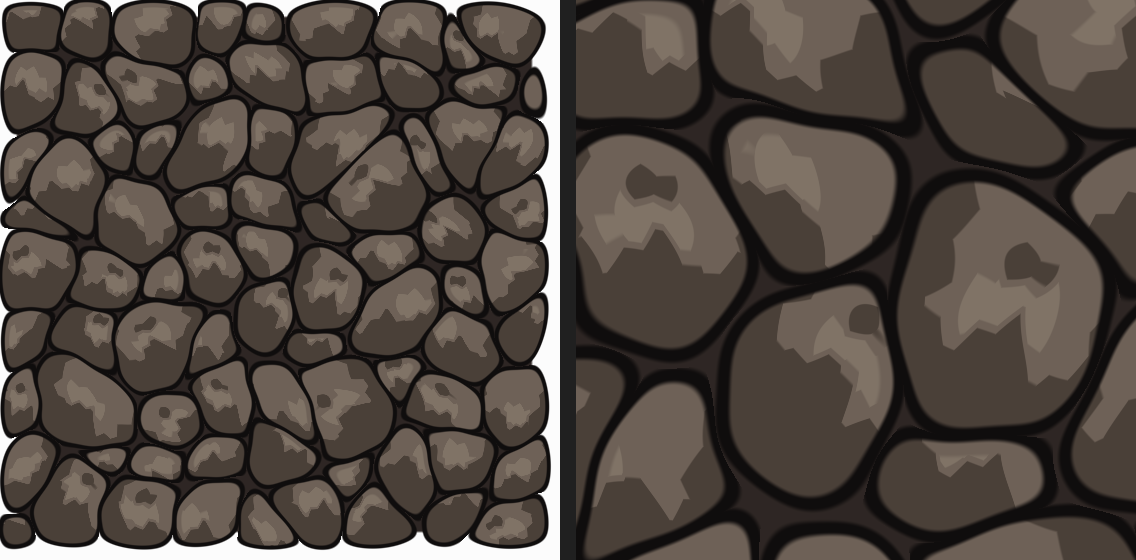
Left: the whole. Right: its middle third, enlarged.
A WebGL 1 fragment shader for this texture:

```glsl
precision highp float;
// Draws a cartoon dry-stone wall: rounded brown stones with inked outlines on white.
uniform vec2 u_resolution;

const float STONES = 9.0; // stones along each side of the wall
const float SOFT = 0.014; // half width of the smoothed edges, in stones

float hash(vec2 p) {
  return fract(sin(dot(p, vec2(127.1, 311.7))) * 43758.5453);
}

float zigzag(float x) {
  return abs(fract(x) - 0.5);
}

float cover(float d) {
  return smoothstep(-SOFT, SOFT, d);
}

// Stone centre in xy, weight in z: heavier stones push their neighbours back
vec3 stoneSite(vec2 id) {
  vec2 jitter = vec2(hash(id), hash(id + 37.3)) - 0.5;
  float h = hash(id + 71.9);
  return vec3(id + 0.5 + 0.8 * jitter, 0.6 * h * h);
}

bool insideWall(vec2 id) {
  return all(greaterThanEqual(id, vec2(0.0))) && all(lessThan(id, vec2(STONES)));
}

// Flat painted planes: dark underside, mid top, light patch
vec3 paintStone(vec2 q, vec2 id, float inset) {
  float h1 = hash(id + 5.1), h2 = hash(id + 13.7), h3 = hash(id + 23.9);
  float tilt = (h1 - 0.5) * 1.5;
  vec2 u = mat2(cos(tilt), -sin(tilt), sin(tilt), cos(tilt)) * q;

  float lit = u.y + 0.9 * zigzag(u.x * 0.9 + h2)
            + 0.35 * zigzag(u.x * 2.3 + u.y + h3) - 0.2;
  lit = min(lit, 0.85 - abs(u.x + (h2 - 0.5) * 0.6) + 0.4 * zigzag(u.y * 1.3 + h1));

  // Some stones carry a dark dent near the top
  vec2 dent = u - vec2((h3 - 0.5) * 0.5, 0.62);
  float dentEdge = length(dent * vec2(0.7, 1.2)) - 0.13 - 0.25 * zigzag(dent.x * 2.5 + h1);
  lit = min(lit, dentEdge + step(0.35, h3));

  vec2 v = u - vec2((h2 - 0.5) * 0.4, 0.2);
  float patch = 0.3 - length(v * vec2(0.75, 1.1)) + 0.35 * zigzag(v.x * 2.2 + v.y + h3);
  patch = min(patch, min(lit - 0.1, inset - 0.1));

  vec3 color = mix(vec3(0.29, 0.25, 0.22), vec3(0.43, 0.38, 0.34), cover(lit));
  return mix(color, vec3(0.50, 0.45, 0.40), cover(patch));
}

void main() {
  vec2 uv = gl_FragCoord.xy / u_resolution;
  vec2 wall = (uv - vec2(0.0, 0.02)) / 0.98 * STONES;
  vec2 p = wall + 0.12 * sin(wall.yx * 2.3 + vec2(0.4, 2.1))
                + 0.02 * sin(wall.yx * 9.0 + vec2(1.7, 0.3));
  vec2 base = floor(p);

  // Weighted cellular search for the stone under this point
  vec2 id = vec2(0.0);
  vec3 site = vec3(0.0);
  float nearest = 100.0;
  for (int j = -2; j <= 2; j++) {
    for (int i = -2; i <= 2; i++) {
      vec2 cell = base + vec2(float(i), float(j));
      vec3 s = stoneSite(cell);
      vec2 r = s.xy - p;
      float power = dot(r, r) - s.z;
      if (insideWall(cell) && power < nearest) {
        nearest = power;
        id = cell;
        site = s;
      }
    }
  }

  // Smooth minimum of the distances to all neighbours rounds the corners
  float sharpness = mix(8.0, 14.0, hash(id + 91.3));
  float total = 0.0;
  for (int j = -2; j <= 2; j++) {
    for (int i = -2; i <= 2; i++) {
      vec2 cell = base + vec2(float(i), float(j));
      vec3 s = stoneSite(cell);
      vec2 r = s.xy - p;
      float gap = dot(r, r) - s.z - nearest;
      float border = gap / (2.0 * max(distance(s.xy, site.xy), 0.05));
      if (insideWall(cell) && distance(cell, id) > 0.5) total += exp(-sharpness * border);
    }
  }

  // Outer stones bulge, leaving a ragged rim
  vec2 q = p - site.xy;
  vec2 rim = min(wall, STONES - wall);
  vec2 bulge = min(0.3 * q.yx * q.yx, 0.25) + 0.07 * hash(id + 53.3);
  vec2 rimFall = exp(-sharpness * max(rim - bulge, -1.0));
  float d = -log(total + rimFall.x + rimFall.y + 0.0001) / sharpness;

  // Ink, then pits between stones or white beyond the rim
  vec3 stone = paintStone(q / (0.45 + 0.3 * site.z), id, d);
  float atRim = 1.0 - smoothstep(0.25, 0.3, min(rim.x, rim.y));
  vec3 behind = mix(vec3(0.18, 0.15, 0.14), vec3(0.99), atRim);
  vec3 color = mix(behind, vec3(0.06, 0.05, 0.05), cover(d + 0.035));
  color = mix(color, stone, cover(d - 0.028));
  gl_FragColor = vec4(color, 1.0);
}
```
